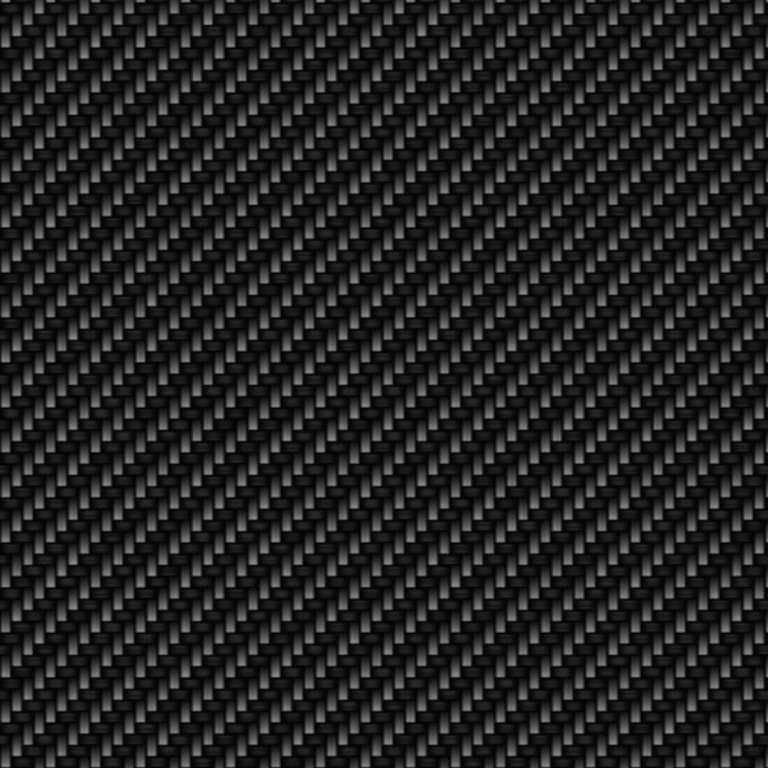
A Shadertoy shader for this texture:

```glsl
// Carbon fibre cloth: a two-over, two-under twill of dark grey tows.
// Each square cell picks its upper tow from its diagonal index, then shades
// that tow along its length, across its rounded width and by fine fibres.

float hash(vec2 p) {
    vec3 q = fract(vec3(p.xyx) * 0.1031);
    q += dot(q, q.yzx + 33.33);
    return fract((q.x + q.y) * q.z);
}

// Smooth random strands across a tow
float fibres(float across, float count, vec2 tow) {
    float s = across * count;
    float i = floor(s);
    float a = hash(tow * 7.0 + vec2(i, 3.0));
    float b = hash(tow * 7.0 + vec2(i + 1.0, 3.0));
    return mix(a, b, smoothstep(0.0, 1.0, s - i));
}

// Rounded profile: dark at both edges, level in the middle
float profile(float x, float softness) {
    return smoothstep(0.0, softness, x) * smoothstep(0.0, softness, 1.0 - x);
}

// Upright tow, two cells tall: bright low down, fading into shadow above
float uprightTow(float across, float along, vec2 tow) {
    float sheen = mix(0.59, 0.045, pow(along, 0.8));
    sheen *= smoothstep(-0.04, 0.11, along);
    sheen *= mix(0.25, 1.0, profile(across, 0.29));
    return sheen * (0.93 + 0.14 * fibres(across, 5.0, tow));
}

// Level tow, two cells wide: nearly black with a faint ribbed sheen
float levelTow(float across, float along, vec2 tow) {
    float sheen = 0.1 * profile(across, 0.26) * profile(along, 0.42);
    return 0.022 + sheen * (0.65 + 0.7 * fibres(across, 5.0, tow));
}

float weave(vec2 p) {
    vec2 cell = floor(p);
    vec2 f = fract(p);
    float diagonal = mod(cell.y - cell.x, 4.0);
    float shade;
    vec2 tow;
    if (diagonal < 1.5) {
        tow = cell - vec2(0.0, diagonal);
        shade = uprightTow(f.x, (diagonal + f.y) * 0.5, tow);
    } else {
        float part = 3.0 - diagonal;
        tow = cell - vec2(part, 0.0) + 200.0;
        shade = levelTow(f.y, (part + f.x) * 0.5, tow);
    }
    // Slight difference from tow to tow
    return shade * (0.95 + 0.1 * hash(tow + 11.0));
}

void mainImage(out vec4 fragColor, in vec2 fragCoord) {
    // Average four samples per pixel to smooth the edges
    float shade = 0.0;
    for (int i = 0; i < 4; i++) {
        vec2 offset = vec2(i % 2, i / 2) * 0.5 - 0.25;
        vec2 uv = (fragCoord + offset) / iResolution.xy;
        shade += 0.25 * weave(uv * 68.27);
    }
    fragColor = vec4(vec3(shade), 1.0);
}
```
